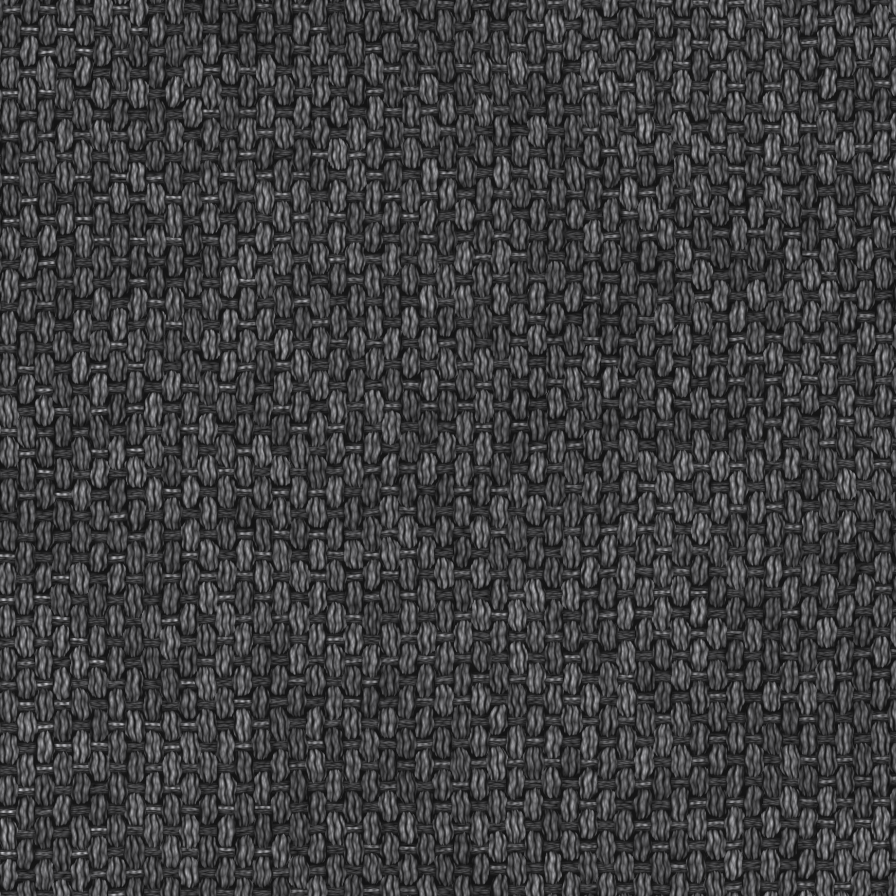
This texture is drawn by a WebGL 2 fragment shader. Its source:

```glsl
#version 300 es
precision highp float;

uniform vec2 u_resolution;
out vec4 outColor;

const float PI = 3.14159265;
const vec2 REPEATS = vec2(49.3, 21.25);   // warp columns, float periods
const float ROW_TILT = 0.012;
const vec3 YARN_TINT = vec3(1.0, 1.0, 1.02);
const float SHADOW = 0.075;

float hash(vec2 p) {
  vec3 q = fract(p.xyx * vec3(0.1031, 0.1030, 0.0973));
  q += dot(q, q.yzx + 33.33);
  return fract((q.x + q.y) * q.z);
}

// Distance to the nearest scattered point
float cellular(vec2 p) {
  vec2 cell = floor(p);
  float nearest = 2.0;
  for (int j = -1; j <= 1; j++) {
    for (int i = -1; i <= 1; i++) {
      vec2 c = cell + vec2(i, j);
      vec2 point = c + vec2(hash(c), hash(c + 57.0));
      nearest = min(nearest, distance(p, point));
    }
  }
  return nearest;
}

// Nearly level rows with a little slack in the cloth
vec2 slacken(vec2 uv) {
  float across = 0.10 * sin(uv.y * 5.0 + uv.x * 2.0) + 0.06 * sin(uv.y * 23.0 + uv.x * 9.0);
  float down = 0.02 * sin(uv.x * 27.0 + uv.y * 11.0);
  return vec2(uv.x, uv.y - ROW_TILT * uv.x) * REPEATS + vec2(across, down);
}

// Raised oval of plied yarn: x = brightness, y = coverage
vec2 warpFloat(vec2 offset, vec2 id, float grain, float softness) {
  float seed = hash(id);
  float wide = hash(id + 19.0);
  float tone = mix(0.33, 0.47, hash(id + 71.0));
  offset.y += 0.05 * (seed - 0.5);
  offset.x += 0.35 * (wide - 0.5) * offset.y + 0.04 * sin(offset.y * 15.0 + seed * 30.0);
  vec2 e = offset / vec2(0.49 + 0.09 * wide, 0.36 + 0.05 * seed);
  float d = pow(abs(e.x), 2.3) + pow(abs(e.y), 3.0) + 0.45 * (grain - 0.45);
  float coverage = 1.0 - smoothstep(0.95 - softness, 0.95 + softness, d);
  float dome = sqrt(clamp(1.0 - 0.8 * d, 0.0, 1.0));

  // Two or three twisted plies draw together at the ends
  float a = e.x / sqrt(max(0.35, 1.0 - 0.5 * e.y * e.y));
  float twist = 0.7 * (seed - 0.4) * e.y;
  float ply = abs(cos(PI * a * mix(0.95, 1.45, wide) + PI * hash(id + 5.0) + twist));
  float fibre = sin(a * 9.0 + e.y * 3.0 + seed * 40.0)
              + 0.7 * sin(a * 6.0 - e.y * 5.0 + wide * 30.0);
  float light = (0.3 + 0.7 * dome) * (0.36 + 0.64 * smoothstep(0.0, 0.85, ply));
  light *= (1.0 + 0.11 * fibre) * (1.35 - 0.8 * grain) * (1.0 + 0.08 * e.y);
  return vec2(tone * light, coverage);
}

// Short stretch of horizontal yarn seen in one gap
float weft(vec2 p, float sheen) {
  float c = floor(p.x);
  float y = p.y + 0.5 * mod(c, 2.0) + 0.5;
  vec2 id = vec2(c, floor(y)) + 300.0;
  vec2 offset = vec2(p.x - c, y - floor(y)) - 0.5;
  float seed = hash(id);
  float v = offset.y + 0.06 * (seed - 0.5) * offset.x;
  float ends = 1.0 - smoothstep(0.3, 0.55, abs(offset.x));
  float body = (1.0 - smoothstep(0.04, 0.17, abs(v))) * (0.4 + 0.6 * ends);
  float grain = cellular(p * vec2(2.5, 22.0));
  float filament = 1.0 - smoothstep(0.012, 0.05, abs(v - 0.07 * (seed - 0.2)));
  float dots = 0.65 + 0.35 * sin(p.x * 17.0 + seed * 20.0);
  float lit = smoothstep(0.25, 0.9, hash(id + 9.0)) * ends * dots;
  return SHADOW + body * 0.26 * (1.0 - grain) + filament * lit * 0.36 * sheen;
}

void main() {
  vec2 uv = gl_FragCoord.xy / u_resolution;
  vec2 p = slacken(uv);
  float softness = max(0.22, 2.0 * REPEATS.x / u_resolution.x);
  float grain = cellular(p * vec2(5.5, 5.0));

  // Floats of neighbouring columns overlap at their widest part
  vec2 top = vec2(0.0);
  float column = floor(p.x);
  for (int i = -1; i <= 1; i++) {
    float c = column + float(i);
    float y = p.y + 0.5 * mod(c, 2.0);
    vec2 offset = vec2(p.x - c - 0.5, fract(y) - 0.5);
    vec2 yarn = warpFloat(offset, vec2(c, floor(y)) + 100.0, grain, softness);
    top = max(top, vec2(yarn.x * yarn.y, yarn.y));
  }

  // Gaps behind the floats, brightest toward the left
  float sheen = mix(1.3, 0.9, smoothstep(0.0, 0.6, uv.x));
  float shade = top.x + weft(p, sheen) * (1.0 - top.y);

  // Broad uneven dye and lighting
  float mottle = sin(uv.x * 9.0 + 2.0 * sin(uv.y * 7.0)) + sin(uv.y * 13.0 - uv.x * 5.0);
  shade *= 1.0 + 0.025 * mottle;
  outColor = vec4(clamp(shade * YARN_TINT, 0.0, 1.0), 1.0);
}
```
